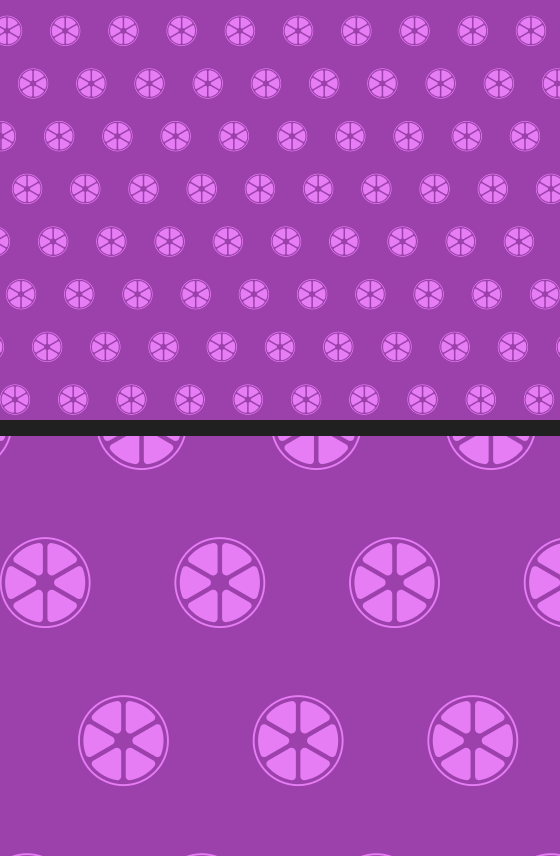
Top: the whole. Bottom: its middle third, enlarged.
A WebGL 1 fragment shader for this pattern:

```glsl
precision highp float;

uniform vec2 u_resolution;

// Lengths are fractions of the canvas height.
const vec2 SPACING = vec2(0.13863, 0.12543);
const vec2 FIRST_CENTER = vec2(0.0357, 0.0486);
const float ROW_SHIFT = -0.06214;
const float RING_RADIUS = 0.0353;
const float RING_WIDTH = 0.0015;
const float FLESH_RADIUS = 0.0318;
const float MEMBRANE_WIDTH = 0.0036;
const float CORNER_RADIUS = 0.0035;
const float SEGMENTS = 6.0;
const vec3 BACKGROUND = vec3(0.61, 0.25, 0.67);
const vec3 FRUIT = vec3(0.90, 0.49, 0.96);
const float PI = 3.14159265;

// Position relative to the nearest slice center, with each row shifted sideways.
vec2 sliceSpace(vec2 p) {
  p -= FIRST_CENTER;
  float row = floor(p.y / SPACING.y + 0.5);
  p -= vec2(ROW_SHIFT, SPACING.y) * row;
  p.x -= SPACING.x * floor(p.x / SPACING.x + 0.5);
  return p;
}

// Signed distance to a ring of rounded wedges.
float segmentDistance(vec2 p) {
  float halfAngle = PI / SEGMENTS;
  float radius = length(p);
  float angle = atan(p.y, p.x + 1e-7);
  angle = abs(mod(angle + halfAngle, 2.0 * halfAngle) - halfAngle);
  vec2 folded = radius * vec2(cos(angle), sin(angle));

  // Wedge shrunk by the corner radius, which is added back below.
  float tip = (0.5 * MEMBRANE_WIDTH + CORNER_RADIUS) / sin(halfAngle);
  vec2 fromTip = folded - vec2(tip, 0.0);
  vec2 edge = vec2(cos(halfAngle), sin(halfAngle));
  float side = dot(fromTip, vec2(-edge.y, edge.x));
  if (dot(fromTip, edge) < 0.0) side = length(fromTip);

  vec2 d = vec2(side, radius - FLESH_RADIUS + CORNER_RADIUS);
  return min(max(d.x, d.y), 0.0) + length(max(d, 0.0)) - CORNER_RADIUS;
}

float ringDistance(vec2 p) {
  return abs(length(p) - RING_RADIUS) - 0.5 * RING_WIDTH;
}

float coverage(float distance, float pixel) {
  return clamp(0.5 - distance / pixel, 0.0, 1.0);
}

void main() {
  float pixel = 1.0 / u_resolution.y;
  vec2 p = sliceSpace(gl_FragCoord.xy * pixel);

  float fruit = max(coverage(segmentDistance(p), pixel),
                    coverage(ringDistance(p), pixel));
  gl_FragColor = vec4(mix(BACKGROUND, FRUIT, fruit), 1.0);
}
```
